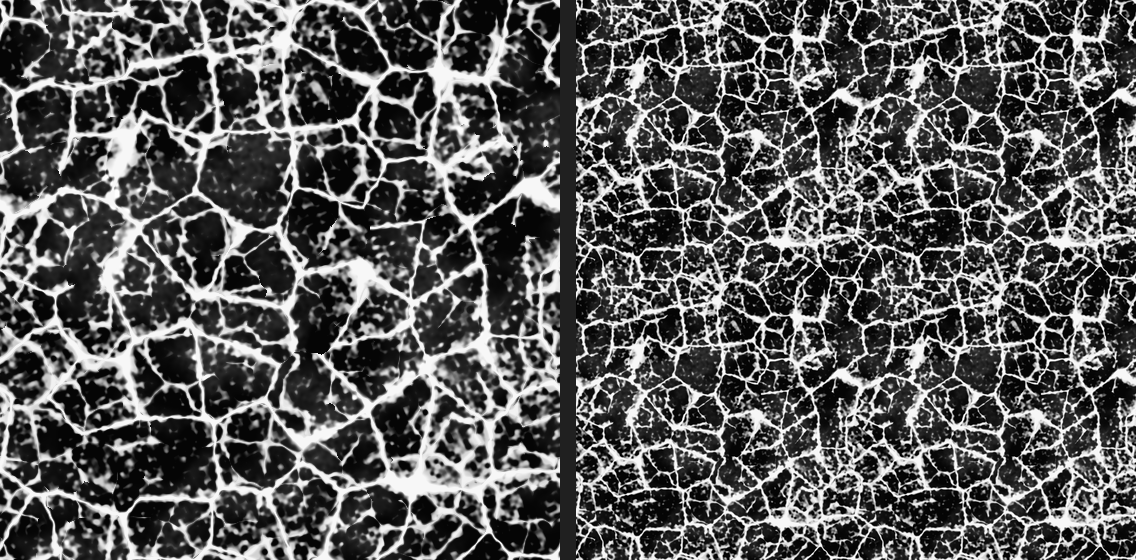
Left: one tile. Right: repeated 2 by 2.
This texture is drawn by a WebGL 1 fragment shader. Its source:

```glsl
precision highp float;
uniform vec2 u_resolution;

#define MAIN_CELLS 8.0
#define FINE_CELLS 15.0
#define MAIN_WIDTH 0.0041
#define FINE_WIDTH 0.0037
#define MAIN_GAPS 0.14
#define FINE_GAPS 0.30
#define GRAIN_CELLS 56.0
#define WARP 0.016
#define SPECK_LEVEL 0.78
#define HAZE_LEVEL 0.17

float hash(vec2 p, float seed) {
  vec3 q = fract(vec3(p.xyx + seed * 7.31) * vec3(0.1031, 0.1030, 0.0973));
  q += dot(q, q.yzx + 33.33);
  return fract((q.x + q.y) * q.z);
}

// Value noise that wraps after n cells
float noise(vec2 uv, float n, float seed) {
  vec2 p = uv * n;
  vec2 i = floor(p);
  vec2 f = fract(p);
  f = f * f * (3.0 - 2.0 * f);
  vec2 a = mod(i, n);
  vec2 b = mod(i + 1.0, n);
  return mix(mix(hash(a, seed), hash(vec2(b.x, a.y), seed), f.x),
             mix(hash(vec2(a.x, b.y), seed), hash(b, seed), f.x), f.y);
}

float fbm(vec2 uv, float n, float seed) {
  return 0.5 * noise(uv, n, seed) + 0.3 * noise(uv, n * 2.0, seed + 1.0)
       + 0.2 * noise(uv, n * 4.0, seed + 2.0);
}

vec2 site(vec2 id, float seed) {
  return 0.06 + 0.88 * vec2(hash(id, seed), hash(id, seed + 1.0));
}

// Sum of soft ridges on Voronoi borders; each border has its own width or is absent
float cracks(vec2 uv, float n, float width, float gaps, float seed) {
  vec2 p = uv * n;
  vec2 cell = floor(p);
  vec2 f = fract(p);
  vec2 nearest = vec2(0.0);
  vec2 nearestId = vec2(0.0);
  float best = 9.0;
  for (int y = -1; y <= 1; y++) {
    for (int x = -1; x <= 1; x++) {
      vec2 o = vec2(float(x), float(y));
      vec2 id = mod(cell + o, n);
      vec2 r = o + site(id, seed) - f;
      float d = dot(r, r);
      if (d < best) {
        best = d;
        nearest = r;
        nearestId = id;
      }
    }
  }
  float own = hash(nearestId, seed + 2.0);
  float sum = 0.0;
  for (int y = -2; y <= 2; y++) {
    for (int x = -2; x <= 2; x++) {
      vec2 o = vec2(float(x), float(y));
      vec2 id = mod(cell + o, n);
      vec2 r = o + site(id, seed) - f;
      vec2 across = r - nearest;
      if (dot(across, across) > 0.0001) {
        float d = dot(0.5 * (r + nearest), normalize(across)) / n;
        float edge = fract((own + hash(id, seed + 2.0)) * 17.0);
        sum += step(gaps, edge) * exp(-max(d, 0.0) / (width * mix(0.6, 1.3, edge)));
      }
    }
  }
  return sum;
}

void main() {
  vec2 uv = gl_FragCoord.xy / u_resolution;

  // Wobble the crack paths
  vec2 bend = vec2(fbm(uv, 16.0, 1.0), fbm(uv, 16.0, 5.0)) - 0.5;
  vec2 jag = vec2(noise(uv, 72.0, 9.0), noise(uv, 72.0, 10.0)) - 0.5;
  vec2 q = uv + WARP * bend + 0.25 * WARP * jag;

  // Whole-number rotations keep the grain off the axes and still wrap
  vec2 turned = vec2(2.0 * uv.x + uv.y, 2.0 * uv.y - uv.x);
  vec2 counter = vec2(uv.x + 2.0 * uv.y, uv.y - 2.0 * uv.x);
  float grain = 0.55 * noise(turned, GRAIN_CELLS, 11.0)
              + 0.45 * noise(counter, GRAIN_CELLS * 0.75, 12.0);
  float patches = smoothstep(0.38, 0.72, fbm(uv, 6.0, 13.0));
  float swell = mix(0.7, 1.25, noise(uv, 11.0, 17.0))
              + 1.5 * smoothstep(0.72, 0.95, noise(uv, 14.0, 18.0));

  // Two networks: broad cracks and fading twigs
  float broad = cracks(q, MAIN_CELLS, MAIN_WIDTH * swell, MAIN_GAPS, 21.0);
  float fade = smoothstep(0.30, 0.55, fbm(uv, 9.0, 25.0));
  float twig = fade * cracks(q + 0.3 * WARP * bend.yx, FINE_CELLS,
                             FINE_WIDTH, FINE_GAPS, 31.0);
  float erosion = 0.6 + 0.8 * grain;
  float line = max(smoothstep(0.14, 0.70, broad * erosion),
                   0.86 * smoothstep(0.18, 0.85, twig * erosion));

  // Grains gather beside cracks and in patches
  float halo = smoothstep(0.0, 0.35, max(broad, 0.7 * twig));
  float speck = smoothstep(0.60, 1.04, grain + 0.28 * halo + 0.22 * patches);
  float haze = HAZE_LEVEL * smoothstep(0.40, 0.75, fbm(uv, 8.0, 41.0)) * (0.3 + 1.2 * grain);

  float tone = 0.018 + haze + SPECK_LEVEL * speck;
  tone = mix(tone, 0.97, line);
  gl_FragColor = vec4(vec3(clamp(tone, 0.0, 1.0)), 1.0);
}
```
